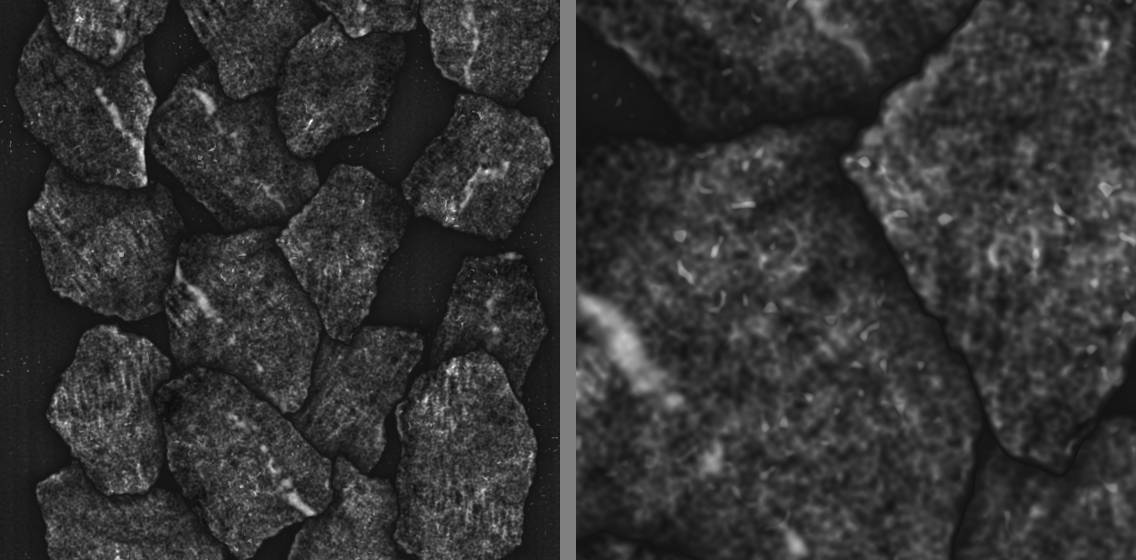
Left, the full canvas; right, a detail of the centre.
Give the GLSL for this texture, as a Shadertoy shader.

```glsl
// A pile of rough, dark grey quarry stones on dusty black ground.
// Each stone is a warped convex polygon with bevelled facets, stacked by a
// random rank; gradient noise gives mottling, flecks, streaks and veins.

const float TAU = 6.28318;
const int COLUMNS = 4;
const int ROWS = 5;
const int STONES = COLUMNS * ROWS;
const int SIDES = 7;
const vec2 FIRST_CENTRE = vec2(0.19, 0.0);
const vec2 SPACING = vec2(0.22, 0.28);
const float JITTER = 0.07;
const float MIN_RADIUS = 0.105;
const float MAX_RADIUS = 0.15;
const float STRETCH = 1.35;       // length over width of a stone
const float MAX_BEVEL = 0.055;
const float SHADOW_REACH = 0.016;
const float GAP_TONE = 0.075;
const float GROUND_TONE = 0.125;
const float DARK_STONE = 0.18;
const float LIGHT_STONE = 0.27;
const vec3 TINT = vec3(1.0);

vec2 hash22(vec2 p) {
    vec3 a = fract(p.xyx * vec3(0.1031, 0.1030, 0.0973));
    a += dot(a, a.yzx + 33.33);
    return fract((a.xx + a.yz) * a.zy);
}

float gradientAt(vec2 cell, vec2 offset) {
    return dot(hash22(cell) * 2.0 - 1.0, offset);
}

// Gradient noise, roughly -0.8 to 0.8
float noise(vec2 p) {
    vec2 i = floor(p), f = fract(p);
    vec2 u = f * f * f * (f * (f * 6.0 - 15.0) + 10.0);
    vec2 e = vec2(0.0, 1.0);
    float low = mix(gradientAt(i, f), gradientAt(i + e.yx, f - e.yx), u.x);
    float high = mix(gradientAt(i + e.xy, f - e.xy), gradientAt(i + e.yy, f - e.yy), u.x);
    return 1.4 * mix(low, high, u.y);
}

// Position in the upright frame of one stone
vec2 stoneFrame(vec2 p, int id) {
    vec2 slot = vec2(id % COLUMNS, id / COLUMNS);
    slot.y += 0.5 * mod(slot.x, 2.0);
    vec2 jitter = hash22(slot + 17.0) - 0.5;
    vec2 q = p - FIRST_CENTRE - SPACING * slot - JITTER * jitter;
    float tilt = (hash22(slot + 41.0).x - 0.5) * 1.5;
    float c = cos(tilt), s = sin(tilt);
    return vec2(c * q.x - s * q.y, s * q.x + c * q.y);
}

// Signed distance to a stone; facet returns the log tone of its bevels
float stoneDistance(vec2 q, int id, out float facet) {
    q.y /= STRETCH;
    float radius = mix(MIN_RADIUS, MAX_RADIUS, hash22(vec2(id, 61)).x);
    float d = -1.0;
    facet = 0.0;
    for (int k = 0; k < SIDES; k++) {
        vec2 side = hash22(vec2(id * SIDES + k, 83));
        vec2 look = hash22(vec2(id * SIDES + k, 97));
        float angle = (float(k) + 0.8 * (side.x - 0.5)) * TAU / float(SIDES);
        float plane = dot(q, vec2(cos(angle), sin(angle))) - radius * mix(0.75, 1.12, side.y);
        float bevel = MAX_BEVEL * look.x * look.x;
        facet += mix(-0.5, 0.25, look.y) * smoothstep(-bevel - 0.006, -bevel + 0.006, plane);
        float blend = max(0.008 - abs(d - plane), 0.0);
        d = max(d, plane) + blend * blend / 0.032;
    }
    return d;
}

float groundTone(vec2 p) {
    float scratches = 0.14 * noise(p * vec2(80.0, 3.0)) + 0.2 * noise(p * 5.0);
    float grain = 0.22 * noise(p * 170.0);
    float dustPatch = smoothstep(-0.15, 0.45, noise(p * 7.0 + 5.0));
    float dust = smoothstep(0.36, 0.65, noise(p * 135.0 + 9.0)) * dustPatch;
    return GROUND_TONE * exp(scratches + grain) + 0.28 * dust;
}

float stoneTone(vec2 p, vec2 q, int id, float d, float facet, float rank) {
    vec2 kind = hash22(vec2(id, 113));
    vec2 veinKind = hash22(vec2(id, 131));
    q += float(id) * 3.7;
    float base = mix(DARK_STONE, LIGHT_STONE, kind.x) * mix(0.85, 1.08, rank);
    base *= kind.y > 0.9 ? 1.6 : 1.0;

    // Mottling and streaks multiply the tone
    float patches = noise(q * 11.0);
    float mottle = 0.45 * patches + 0.5 * noise(q * 34.0) + 0.65 * noise(q * 82.0)
                 + 0.65 * noise(q * 175.0);
    float streakPatch = smoothstep(-0.05, 0.4, noise(q * 9.0 + 31.0));
    float streaks = streakPatch * (0.15 + 1.1 * noise(q * vec2(110.0, 28.0)));
    float tone = base * exp(mottle + streaks + facet);

    // Pale flecks, broken quartz veins and chipped rims are added
    float flecks = smoothstep(0.3, 0.65, noise(q * 105.0 + 7.0));
    tone += 0.3 * flecks * smoothstep(-0.2, 0.4, patches);
    vec2 local = q - float(id) * 3.7;
    float across = local.x - 0.1 * (veinKind.y - 0.5) + 0.025 * noise(q * 16.0);
    float vein = 1.0 - smoothstep(0.002, 0.015, abs(across));
    vein *= step(0.5, veinKind.x) * smoothstep(-0.2, 0.45, noise(q * 13.0 + 3.0) + 0.6 * noise(q * 70.0));
    tone += 0.5 * vein;
    float rim = smoothstep(0.003, 0.007, -d) * (1.0 - smoothstep(0.007, 0.016, -d));
    tone += 0.2 * rim * smoothstep(0.05, 0.5, noise(p * 12.0) + 0.6 * noise(p * 90.0));
    return mix(GAP_TONE, tone, smoothstep(0.0, 0.006, -d));
}

void mainImage(out vec4 fragColor, in vec2 fragCoord) {
    vec2 p = fragCoord / iResolution.y;
    vec2 rough = vec2(noise(p * 13.0), noise(p * 13.0 + 50.0)) * 0.018
               + vec2(noise(p * 60.0), noise(p * 60.0 + 80.0)) * 0.005;

    // Find the highest stone that covers this point
    float dist[STONES];
    int top = -1;
    float topRank = -1.0, topFacet = 0.0;
    for (int id = 0; id < STONES; id++) {
        float facet;
        dist[id] = stoneDistance(stoneFrame(p + rough, id), id, facet);
        float rank = hash22(vec2(id, 151)).x;
        if (dist[id] < 0.0 && rank > topRank) {
            top = id;
            topRank = rank;
            topFacet = facet;
        }
    }

    float tone = top < 0 ? groundTone(p)
               : stoneTone(p, stoneFrame(p, top), top, dist[top], topFacet, topRank);

    // Higher stones nearby cast soft contact shadows
    float light = 1.0;
    for (int id = 0; id < STONES; id++) {
        if (hash22(vec2(id, 151)).x > topRank)
            light *= 1.0 - 0.9 * exp(-max(dist[id], 0.0) / SHADOW_REACH);
    }
    tone = mix(min(tone, GAP_TONE), tone, light);
    fragColor = vec4(TINT * clamp(tone, 0.0, 0.95), 1.0);
}
```
